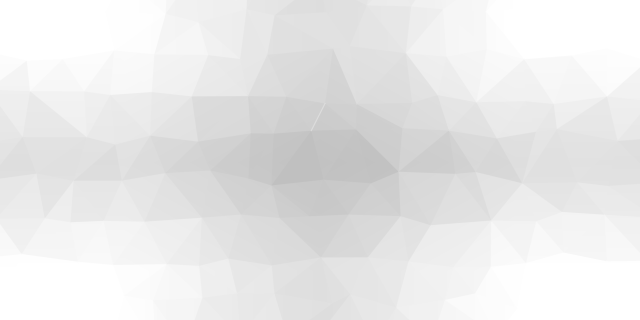
Write a WebGL 1 fragment shader that draws this background.

```glsl
precision highp float;
// Pale grey low-poly mesh: a horizontal and a vertical soft band crossing in the centre.

uniform vec2 u_resolution;

const float CELL = 0.128;                 // mesh spacing, in canvas heights
const vec2 ORIGIN = vec2(0.0, 0.073);     // mesh offset from the canvas centre

vec2 hash2(vec2 p) {
    vec3 q = fract(p.xyx * vec3(0.1031, 0.1030, 0.0973));
    q += dot(q, q.yzx + 33.33);
    return fract((q.xx + q.yz) * q.zy);
}

// Jittered lattice point, in mesh units
vec2 meshVertex(vec2 id) {
    return id + (hash2(id + 57.0) - 0.5) * vec2(0.64, 0.42);
}

// Brightness of the two crossing bands at a mesh position
float bandTone(vec2 meshPos) {
    vec2 p = meshPos * CELL + ORIGIN;
    float row = max(0.0, 1.0 - abs(p.y + 0.008) / 0.339);
    float column = max(0.0, 1.0 - abs(p.x) / 0.61);
    return 1.0 - 0.134 * (row + column);
}

// Signed distance to the line a-b, positive on its left
float leftOf(vec2 p, vec2 a, vec2 b) {
    vec2 d = normalize(b - a);
    return d.x * (p.y - a.y) - d.y * (p.x - a.x);
}

// Shade of one facet in x, its smooth coverage in y, premultiplied
vec2 facet(vec2 p, vec2 a, vec2 b, vec2 c, float blur) {
    float inside = min(leftOf(p, a, b), min(leftOf(p, b, c), leftOf(p, c, a)));
    float coverage = smoothstep(-blur, blur, inside);
    vec2 centre = (a + b + c) / 3.0;
    float base = bandTone(centre);
    float variation = (hash2(floor(centre * 40.0) + 400.0).x - 0.5) * 0.026;
    // Blank corners stay white
    variation *= smoothstep(0.0, 0.03, 1.0 - base);
    float tone = mix(base, bandTone(p), 0.2) + variation;
    return vec2(clamp(tone, 0.752, 1.0), 1.0) * coverage;
}

float segmentDistance(vec2 p, vec2 a, vec2 b) {
    vec2 ab = b - a;
    return length(p - a - ab * clamp(dot(p - a, ab) / dot(ab, ab), 0.0, 1.0));
}

void main() {
    vec2 canvas = (gl_FragCoord.xy - 0.5 * u_resolution) / u_resolution.y;
    vec2 p = (canvas - ORIGIN) / CELL;
    float blur = 0.7 / (u_resolution.y * CELL);

    // Split each nearby quad along its shorter diagonal
    vec2 sum = vec2(0.0);
    for (int j = -1; j <= 1; j++) {
        for (int i = -1; i <= 1; i++) {
            vec2 id = floor(p) + vec2(float(i), float(j));
            vec2 a = meshVertex(id);
            vec2 b = meshVertex(id + vec2(1.0, 0.0));
            vec2 c = meshVertex(id + vec2(1.0, 1.0));
            vec2 d = meshVertex(id + vec2(0.0, 1.0));
            if (distance(a, c) < distance(b, d)) {
                sum += facet(p, a, b, c, blur) + facet(p, a, c, d, blur);
            } else {
                sum += facet(p, a, b, d, blur) + facet(p, b, c, d, blur);
            }
        }
    }
    float tone = sum.x / max(sum.y, 0.0001);

    // Thin bright seam on the edge above the centre
    float seam = segmentDistance(p, meshVertex(vec2(0.0)), meshVertex(vec2(0.0, 1.0)));
    tone = mix(tone, 0.9, 0.6 * (1.0 - smoothstep(0.0, 0.012 + blur, seam)));

    gl_FragColor = vec4(vec3(tone), 1.0);
}
```
